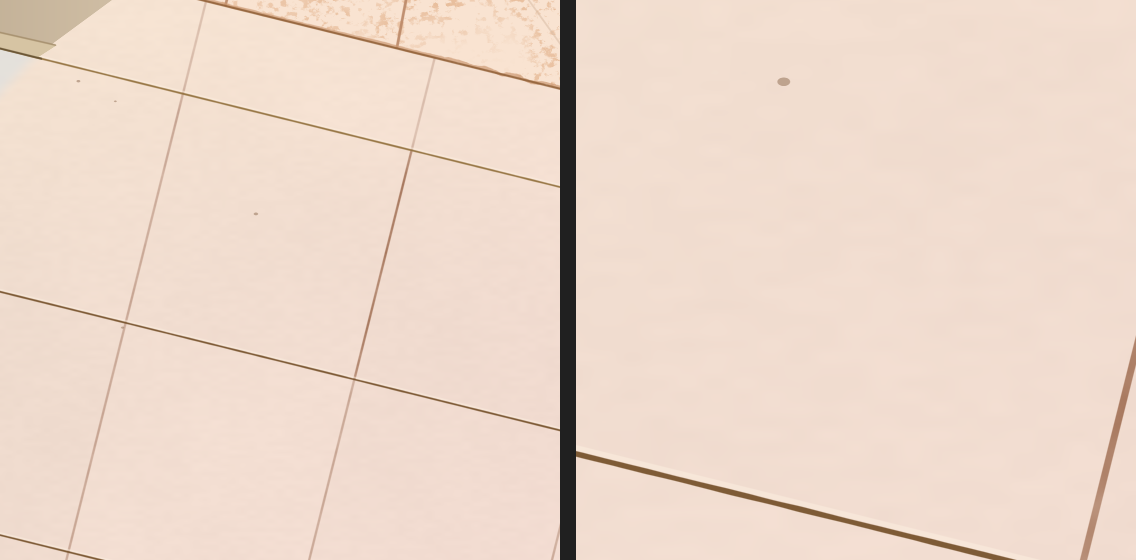
Left: the whole. Right: its middle third, enlarged.
A Shadertoy shader for this texture:

```glsl
// Tilted floor of large cream tiles with thin brown and rose joints.
// A skewed grid gives the joints; half-planes cut a speckled stone border
// along the top and a beige panel in the upper left corner.

float hash(vec2 p) {
    p = fract(p * vec2(0.1031, 0.1137));
    p += dot(p, p.yx + 33.33);
    return fract((p.x + p.y) * p.x * 43.7);
}

float noise(vec2 p) {
    vec2 i = floor(p), f = fract(p);
    f = f * f * (3.0 - 2.0 * f);
    return mix(mix(hash(i), hash(i + vec2(1, 0)), f.x),
               mix(hash(i + vec2(0, 1)), hash(i + vec2(1, 1)), f.x), f.y);
}

float fbm(vec2 p) {
    float sum = 0.0, amp = 0.5;
    for (int i = 0; i < 4; i++) {
        sum += amp * noise(p);
        p = p * 2.03 + 17.0;
        amp *= 0.5;
    }
    return sum;
}

// Coverage of the side where d is negative
float inside(float d) {
    float aa = 0.8 / iResolution.y;
    return 1.0 - smoothstep(-aa, aa, d);
}

float stroke(float d, float halfWidth) {
    return inside(abs(d) - halfWidth);
}

void mainImage(out vec4 fragColor, in vec2 fragCoord) {
    vec2 p = fragCoord / iResolution.xy;
    p.y = 1.0 - p.y; // measure downwards from the top edge

    // Skewed grid: x counts columns, y counts rows, joints at whole numbers
    vec2 grid = vec2((p.x + 0.25 * p.y - 0.3685) / 0.4336,
                     (p.y - 0.2475 * p.x - 0.0865) / 0.4345);
    vec2 joint = round(grid);
    vec2 d = (grid - joint) * 0.4215;
    float wear = fbm(p * 38.0);

    // Glaze: warm at the top, pinker towards the lower right
    vec3 col = mix(vec3(0.965, 0.885, 0.825), vec3(0.945, 0.865, 0.815),
                   smoothstep(0.0, 0.6, p.y));
    col += vec3(0.006, -0.003, 0.006) * (p.x + p.y - 1.0);
    col += 0.018 * (fbm(p * 5.0) - 0.47) + 0.012 * (noise(p * vec2(60, 130)) - 0.5);
    col += 0.008 * (hash(floor(grid) + 9.0) - 0.5);

    // Bluish light below the panel
    float glow = 1.0 - smoothstep(-0.03, 0.015, p.x + 0.94 * p.y - 0.165);
    col = mix(col, vec3(0.88, 0.88, 0.87), 0.8 * glow * inside(-grid.y));

    // Column joints: soft rose, one length of them darker
    float darkLength = step(0.5, joint.x) * step(joint.x, 1.5)
                     * step(0.0, grid.y) * step(grid.y, 1.0);
    vec3 rose = mix(vec3(0.79, 0.66, 0.59), vec3(0.67, 0.49, 0.39), darkLength);
    float fade = 0.65 + 0.35 * smoothstep(-0.1, 0.1, grid.y);
    col = mix(col, rose, fade * (0.7 + 0.5 * wear) * stroke(d.x, 0.0021));

    // Row joints: pale lip beside a fine olive-brown line
    col = mix(col, vec3(0.99, 0.94, 0.88), 0.5 * stroke(d.y + 0.0035, 0.0016));
    vec3 olive = mix(vec3(0.58, 0.45, 0.25), vec3(0.47, 0.33, 0.18), step(0.5, joint.y));
    col = mix(col, olive, 0.95 * stroke(d.y, 0.0013 + 0.0006 * wear));

    // Small chips and dirt
    vec2 chips[4] = vec2[4](vec2(0.457, 0.382), vec2(0.14, 0.145),
                            vec2(0.219, 0.585), vec2(0.206, 0.181));
    for (int i = 0; i < 4; i++) {
        vec2 q = (p - chips[i]) * vec2(1.0, 1.5);
        float size = 0.0038 - 0.0005 * float(i);
        col = mix(col, vec3(0.66, 0.54, 0.45), 0.7 * inside(length(q) - size));
    }

    // Speckled stone border
    float edge = (grid.y + 0.404) * 0.4215;
    float speckle = smoothstep(0.48, 0.68, fbm(p * vec2(95, 120)));
    float patches = smoothstep(0.25, 0.65, fbm(p * 9.0 + 4.0));
    vec3 stone = mix(vec3(0.975, 0.89, 0.82), vec3(0.89, 0.70, 0.55), 0.75 * speckle * patches);
    vec3 stoneJoint = vec3(0.73, 0.53, 0.40);
    stone = mix(stone, stoneJoint, 0.9 * stroke(p.x + 0.19 * p.y - 0.725, 0.0025));
    stone = mix(stone, stoneJoint, 0.9 * stroke(p.x + 0.25 * p.y - 0.405, 0.0025));
    stone = mix(stone, vec3(0.86, 0.75, 0.66), 0.6 * stroke(p.x - 0.72 * p.y - 0.944, 0.002));
    col = mix(col, stone, inside(edge));

    // Ragged seam, rougher to the right
    float rough = (wear - 0.45) * mix(0.003, 0.014, smoothstep(0.6, 0.95, p.x));
    col = mix(col, vec3(0.80, 0.60, 0.45), 0.7 * stroke(edge + 0.002 + rough, 0.003));
    col = mix(col, vec3(0.57, 0.38, 0.22), 0.9 * stroke(edge, 0.0019));

    // Corner panel with its lighter front strip
    float lip = p.y - 0.227 * p.x - 0.058;
    float strip = inside(max(grid.y * 0.4215, p.x + 1.55 * p.y - 0.2265)) * inside(-lip);
    col = mix(col, vec3(0.84, 0.77, 0.64), strip);
    float panel = inside(max(lip, p.x + 1.36 * p.y - 0.2));
    vec3 beige = mix(vec3(0.77, 0.70, 0.60), vec3(0.81, 0.74, 0.64), p.x * 5.0);
    col = mix(col, beige, panel);
    col = mix(col, vec3(0.62, 0.53, 0.39), 0.8 * stroke(lip, 0.0015) * inside(p.x - 0.1));
    col = mix(col, vec3(0.42, 0.34, 0.21), stroke(grid.y * 0.4215, 0.0017) * inside(p.x - 0.075));

    fragColor = vec4(col, 1.0);
}
```
